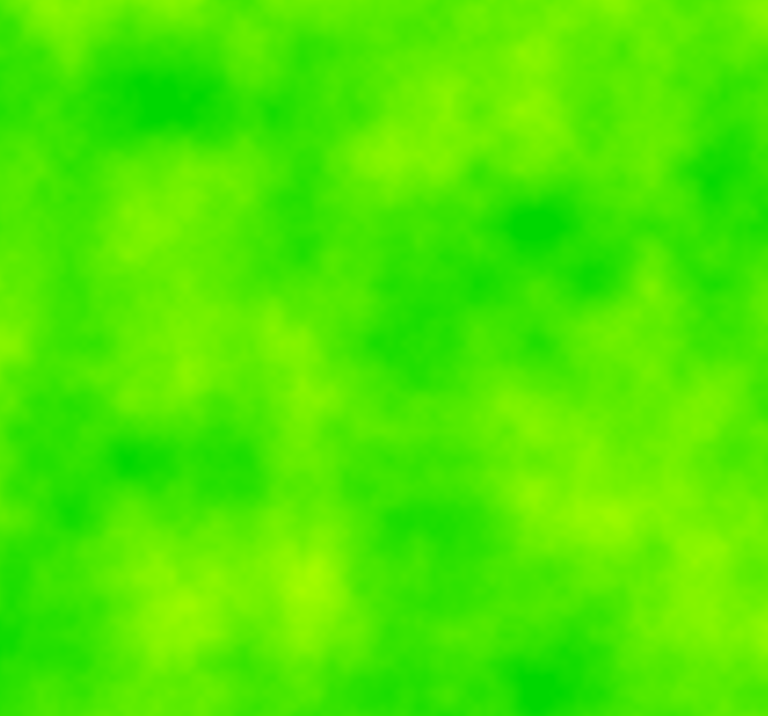
A WebGL 1 fragment shader for this texture:

```glsl
precision highp float;
// Soft cloudy mottling of leaf green and lime, built from layered value noise.

uniform vec2 u_resolution;

const vec3 DEEP_GREEN = vec3(0.0, 0.845, 0.0);
const vec3 BRIGHT_LIME = vec3(0.70, 1.0, 0.0);
const float CELLS_ACROSS = 6.6;
const float CONTRAST = 1.4;
const float MEAN_TONE = 0.47;
const int OCTAVES = 5;

// Random value in 0..1 for a lattice point
float hash(vec2 p) {
  vec3 q = fract(vec3(p.xyx) * 0.1031);
  q += dot(q, q.yzx + 33.33);
  return fract((q.x + q.y) * q.z);
}

// Smoothly interpolated lattice noise
float valueNoise(vec2 p) {
  vec2 cell = floor(p);
  vec2 f = fract(p);
  vec2 blend = f * f * (3.0 - 2.0 * f);
  float bottom = mix(hash(cell), hash(cell + vec2(1.0, 0.0)), blend.x);
  float top = mix(hash(cell + vec2(0.0, 1.0)), hash(cell + vec2(1.0, 1.0)), blend.x);
  return mix(bottom, top, blend.y);
}

// Sum of octaves, centred on zero
float cloud(vec2 p) {
  float sum = 0.0;
  float amplitude = 0.5;
  for (int i = 0; i < OCTAVES; i++) {
    sum += amplitude * (valueNoise(p) - 0.5);
    p = p * 2.0 + vec2(17.0, 41.0);
    amplitude *= 0.5;
  }
  return sum;
}

// Colour ramp from green to lime
vec3 foliage(float tone) {
  return mix(DEEP_GREEN, BRIGHT_LIME, clamp(tone, 0.0, 1.0));
}

void main() {
  vec2 uv = gl_FragCoord.xy / u_resolution.x;
  float tone = MEAN_TONE + CONTRAST * cloud(uv * CELLS_ACROSS + vec2(23.4, 57.8));
  gl_FragColor = vec4(foliage(tone), 1.0);
}
```
